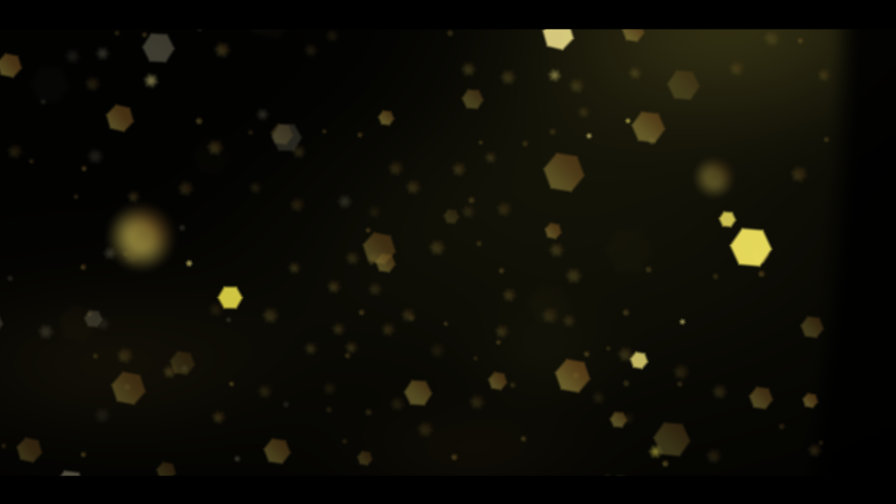
This background is drawn by a Shadertoy shader. Its source:

```glsl
// Gold hexagonal bokeh drifting in dark olive haze, between two black bars.
// Jittered grids scatter hexagons in layers of different size and blur;
// the haze is a sum of soft elliptical glows cut by a diagonal shadow.

#define BAR_BOTTOM   0.056
#define BAR_TOP      0.942
#define HAZE_LEVEL   1.0
#define GRAIN_LEVEL  1.0
#define HEX_TILT     0.12
#define GOLD         vec3(0.54, 0.49, 0.22)
#define BROWN        vec3(0.42, 0.29, 0.11)
#define SILVER       vec3(0.42, 0.42, 0.38)
#define BRIGHT       vec3(0.95, 0.90, 0.28)
#define OLIVE        vec3(0.185, 0.175, 0.065)

float hash(vec2 p, float seed) {
    return fract(sin(dot(p, vec2(127.1, 311.7)) + seed * 17.3) * 43758.5453);
}

float glow(vec2 p, vec2 centre, vec2 size) {
    vec2 d = (p - centre) / size;
    return exp(-dot(d, d));
}

// Hexagon with corners to the left and right; r is the inner radius.
float hexagon(vec2 p, float r) {
    p = abs(p);
    return max(p.y, p.x * 0.866 + p.y * 0.5) - r;
}

vec2 rotate(vec2 p, float a) {
    float c = cos(a), s = sin(a);
    return vec2(c * p.x - s * p.y, s * p.x + c * p.y);
}

vec3 haze(vec2 p) {
    float across = (p.x - 0.35) * 0.57 - (p.y - 0.54) * 0.82;
    float lit = smoothstep(-0.15, 0.32, across);
    vec3 c = vec3(0.009, 0.009, 0.005);
    c += OLIVE * 0.34 * lit * glow(p, vec2(1.12, 0.62), vec2(0.70, 0.42));
    c += OLIVE * 0.78 * glow(p, vec2(1.46, 0.96), vec2(0.38, 0.19));
    c += vec3(0.050, 0.042, 0.014) * glow(p, vec2(0.20, 0.28), vec2(0.32, 0.15));
    c += vec3(0.032, 0.024, 0.008) * glow(p, vec2(0.93, 0.10), vec2(0.22, 0.09));
    c += OLIVE * 0.14 * glow(p, vec2(1.08, 0.30), vec2(0.12, 0.09));

    // Right-hand edge of the light, leaning slightly inwards at the bottom.
    float edge = 1.69 - 0.07 * (1.0 - p.y) * (1.0 - p.y);
    return c * HAZE_LEVEL * mix(1.0, 0.12, smoothstep(edge - 0.05, edge + 0.02, p.x));
}

// Lays one grid of hexagons over the colour.
void scatter(inout vec3 col, vec2 p, float cell, float radius, float blur,
             float density, float level, float cluster, float seed) {
    vec2 home = floor(p / cell);
    for (int j = -1; j <= 1; j++)
    for (int i = -1; i <= 1; i++) {
        vec2 id = home + vec2(i, j);
        vec2 jitter = vec2(hash(id, seed), hash(id, seed + 1.0));
        vec2 centre = (id + 0.1 + 0.8 * jitter) * cell;
        float crowd = density + cluster * glow(centre, vec2(0.82, 0.50), vec2(0.40, 0.28));
        if (hash(id, seed + 2.0) > crowd || centre.x > 1.70) continue;

        float size = radius * mix(0.7, 1.2, hash(id, seed + 3.0));
        float power = hash(id, seed + 4.0);
        float hue = hash(id, seed + 5.0);
        vec2 q = rotate(p - centre, HEX_TILT + 0.25 * (hue - 0.5));
        float mask = 1.0 - smoothstep(-blur, blur, hexagon(q, size));

        // Warm corner, silver on the left side, a rare brilliant grain.
        float warm = smoothstep(-1.0, 1.2, dot(q, vec2(0.6, 0.8)) / size + hue - 0.5);
        vec3 tint = mix(GOLD, BROWN, warm);
        float silver = step(hue, 0.55 * (1.0 - smoothstep(0.1, 0.9, centre.x)));
        tint = mix(tint, SILVER, silver * 0.8);
        float brilliant = step(0.92, power);
        tint = mix(tint, mix(BRIGHT, vec3(0.85, 0.80, 0.50), hue), brilliant);
        float alpha = level * mix(mix(0.35, 0.95, power), 1.15, brilliant);
        col = mix(col, tint, min(mask * alpha * GRAIN_LEVEL, 1.0));
    }
}

// Round defocused light with a brown upper-right side.
void softLight(inout vec3 col, vec2 p, vec2 centre, float r, float level) {
    vec2 d = (p - centre) / r;
    float mask = 1.0 - smoothstep(0.25, 1.25, length(d));
    vec3 tint = mix(GOLD * 1.15, BROWN, smoothstep(-0.3, 0.9, d.x * 0.6 + d.y * 0.6));
    col = mix(col, tint, mask * level);
}

void mainImage(out vec4 fragColor, in vec2 fragCoord) {
    vec2 p = fragCoord / iResolution.y;
    float px = 1.0 / iResolution.y;
    vec3 col = haze(p);

    // Faint large shapes, soft dust, tiny sparks, then the clear hexagons.
    scatter(col, p, 0.300, 0.0400, 0.0080, 0.35, 0.06, 0.0, 3.0);
    scatter(col, p, 0.080, 0.0095, 0.0085, 0.25, 0.42, 0.35, 11.0);
    scatter(col, p, 0.070, 0.0045, 0.0045, 0.20, 0.55, 0.10, 23.0);
    softLight(col, p, vec2(0.28, 0.53), 0.062, 0.85);
    softLight(col, p, vec2(1.417, 0.648), 0.038, 0.48);
    scatter(col, p, 0.130, 0.0185, 0.0025 + px, 0.19, 0.75, 0.0, 37.0);
    scatter(col, p, 0.200, 0.0300, 0.0025 + px, 0.33, 0.85, 0.0, 53.0);

    // Black bars above and below.
    float window = smoothstep(-px, px, p.y - BAR_BOTTOM)
                 * smoothstep(-px, px, BAR_TOP - p.y);
    fragColor = vec4(col * window, 1.0);
}
```
